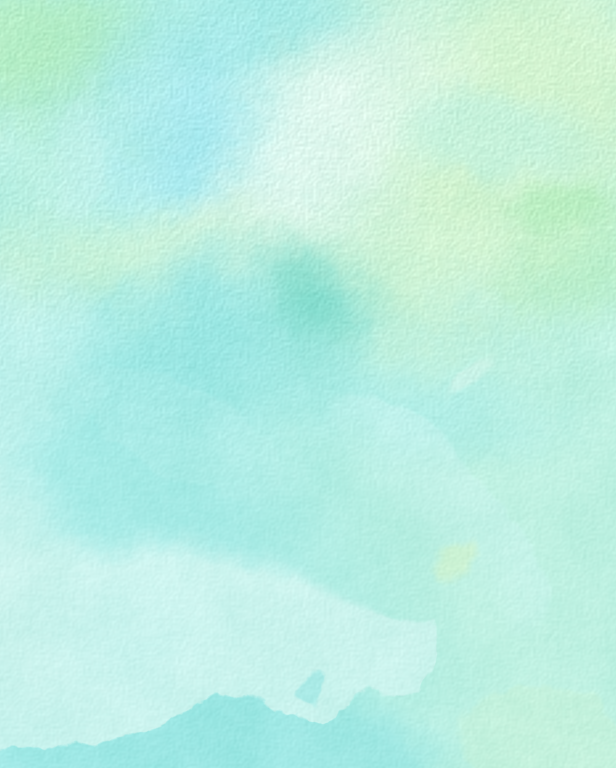
Give the GLSL for this background, as a Shadertoy shader.

```glsl
// Pastel watercolour on textured paper: soft aqua, mint and lime washes.
// Each wash is a tilted ellipse in a noise-warped space, painted in order;
// a few crisp-edged stains follow, then lit paper grain covers the sheet.

#define BLEED 0.13        // large wandering of the wash outlines
#define FRAY 0.022        // small roughness of the wash outlines
#define GRANULATION 0.9   // pigment clumping inside soft edges
#define MOTTLE 0.05       // uneven pigment brightness
#define GRAIN_SCALE 290.0 // paper bumps per canvas height
#define GRAIN_DEPTH 0.075 // strength of the lit paper bumps
#define WEAVE_DEPTH 0.014 // strength of the faint threads
#define RIM_LIGHT 0.012   // bright line on crisp outlines

const vec3 AQUA = vec3(0.65, 0.92, 0.902);
const vec3 SEA = vec3(0.595, 0.9, 0.89);
const vec3 TEAL = vec3(0.48, 0.85, 0.79);
const vec3 SKY = vec3(0.66, 0.915, 0.95);
const vec3 MINT = vec3(0.745, 0.944, 0.885);
const vec3 MIST = vec3(0.79, 0.955, 0.935);
const vec3 MILK = vec3(0.88, 0.97, 0.935);
const vec3 LIME = vec3(0.83, 0.955, 0.81);
const vec3 LEAF = vec3(0.695, 0.925, 0.735);

float clumps; // pigment clumping at the current point, about -0.5 to 0.5

float hash(vec2 p) {
    vec3 q = fract(p.xyx * 0.1031);
    q += dot(q, q.yzx + 33.33);
    return fract((q.x + q.y) * q.z);
}

float noise(vec2 p) {
    vec2 i = floor(p), f = fract(p), e = vec2(0, 1);
    f = f * f * (3.0 - 2.0 * f);
    return mix(mix(hash(i), hash(i + e.yx), f.x),
               mix(hash(i + e), hash(i + e.yy), f.x), f.y);
}

float fbm(vec2 p) {
    float sum = 0.0, amp = 0.5;
    for (int i = 0; i < 5; i++) {
        sum += amp * noise(p);
        p = mat2(1.6, 1.2, -1.2, 1.6) * p + 17.3;
        amp *= 0.5;
    }
    return sum;
}

vec2 fbm2(vec2 p) { return vec2(fbm(p), fbm(p + 41.7)) - 0.5; }

// Blends one elliptical wash; softness runs from 0 (crisp) to 1 (diffuse).
void wash(inout vec3 col, vec2 p, vec2 centre, vec2 radii, float tilt,
          float softness, vec3 tint, float opacity) {
    p -= centre;
    float c = cos(tilt), s = sin(tilt);
    float d = length(vec2(c * p.x + s * p.y, c * p.y - s * p.x) / radii);
    float rim = exp(-pow((d - 0.99) / 0.02, 2.0)) * max(0.0, 1.0 - 5.0 * softness);
    d += GRANULATION * softness * clumps;
    float cover = 1.0 - smoothstep(1.0 - softness, 1.0 + softness, d);
    col = mix(col, tint, cover * opacity) + RIM_LIGHT * rim * opacity;
}

// Signed field of the pale pool at the foot of the sheet, negative inside.
float poolField(vec2 p) {
    float top = 0.285 - 0.10 * smoothstep(0.22, 0.57, p.x);
    float bottom = 0.02 + 0.075 * smoothstep(0.09, 0.30, p.x)
                 - 0.028 * exp(-pow((p.x - 0.42) / 0.06, 2.0));
    float cap = p.x - 0.575 + 8.0 * pow(p.y - 0.155, 2.0);
    return max(max((p.y - top) * 0.6, bottom - p.y), cap);
}

float paper(vec2 p) {
    return 0.7 * noise(p * GRAIN_SCALE) + 0.3 * noise(p * GRAIN_SCALE * 0.57 + 9.0);
}

void mainImage(out vec4 fragColor, in vec2 fragCoord) {
    vec2 uv = fragCoord / iResolution.y;
    vec2 fray = FRAY * fbm2(uv * 34.0);
    vec2 p = uv + BLEED * fbm2(uv * 5.0) + fray;
    vec2 q = uv + 0.35 * BLEED * fbm2(uv * 8.0 + 5.0) + fray;
    clumps = 0.6 * fbm(uv * 10.0 + 2.0) + 0.4 * fbm(uv * 65.0) - 0.5;

    // Ground: aqua on the left, mint on the right
    vec3 col = mix(AQUA, MINT, smoothstep(0.24, 0.66, p.x + 0.12 * (p.y - 0.4)));

    // Diffuse washes of the upper half
    wash(col, p, vec2(0.08, 0.80), vec2(0.17, 0.20), 0.0, 0.9, MINT, 0.9);
    wash(col, p, vec2(0.02, 0.94), vec2(0.17, 0.08), 0.3, 0.7, LEAF, 0.75);
    wash(col, p, vec2(0.68, 0.88), vec2(0.23, 0.20), 0.2, 0.8, LIME, 0.9);
    wash(col, p, vec2(0.53, 0.70), vec2(0.18, 0.12), 0.4, 0.9, LIME, 0.6);
    wash(col, p, vec2(0.25, 0.83), vec2(0.11, 0.14), -0.5, 0.9, SKY, 0.85);
    wash(col, p, vec2(0.37, 0.98), vec2(0.06, 0.04), 0.0, 0.9, SEA, 0.7);
    wash(col, p, vec2(0.43, 0.84), vec2(0.10, 0.14), -0.5, 0.9, MILK, 0.9);
    wash(col, p, vec2(0.32, 0.71), vec2(0.14, 0.05), 0.5, 0.9, MILK, 0.65);
    wash(col, p, vec2(0.15, 0.66), vec2(0.19, 0.05), 0.1, 0.9, LIME, 0.55);
    wash(col, p, vec2(0.78, 0.66), vec2(0.10, 0.08), 0.0, 0.8, LEAF, 0.5);

    // Diffuse washes of the middle and left
    wash(col, p, vec2(0.26, 0.55), vec2(0.16, 0.08), 0.2, 0.9, SEA, 0.75);
    wash(col, p, vec2(0.40, 0.61), vec2(0.055, 0.06), 0.3, 0.95, TEAL, 0.8);
    wash(col, p, vec2(0.52, 0.48), vec2(0.20, 0.045), -0.2, 0.8, AQUA, 0.6);
    wash(col, p, vec2(0.02, 0.53), vec2(0.10, 0.11), 0.0, 0.5, MIST, 0.6);
    wash(col, p, vec2(0.00, 0.31), vec2(0.08, 0.13), 0.2, 0.8, MIST, 0.95);

    // Crisp translucent stains; the long tongue fades on its lower left side
    float tongue = smoothstep(-0.06, 0.05, dot(q - vec2(0.56, 0.33), vec2(0.73, 0.68)));
    wash(col, q, vec2(0.56, 0.33), vec2(0.20, 0.08), -0.82, 0.05, MIST, 0.45 * tongue);
    wash(col, q, vec2(0.64, 0.82), vec2(0.12, 0.055), -0.1, 0.45, MINT, 0.6);
    wash(col, q, vec2(0.10, 0.79), vec2(0.03, 0.09), -0.15, 0.2, MIST, 0.35);
    wash(col, q, vec2(0.73, 0.73), vec2(0.06, 0.03), 0.1, 0.5, LEAF, 0.7);
    wash(col, q, vec2(0.24, 0.43), vec2(0.16, 0.06), -0.5, 0.08, MIST, 0.15);
    wash(col, q, vec2(0.595, 0.265), vec2(0.025), 0.0, 0.4, LIME, 0.7);
    wash(col, q, vec2(0.61, 0.505), vec2(0.035, 0.012), 0.6, 0.4, MILK, 0.4);
    wash(col, q, vec2(0.70, 0.03), vec2(0.10, 0.075), 0.1, 0.06, LIME, 0.25);

    // Darker foot, pale pool above it and a small gap in the pool
    wash(col, q, vec2(0.27, 0.00), vec2(0.29, 0.11), 0.0, 0.18, SEA, 0.7);
    float blur = 0.002 + 0.016 * smoothstep(0.17, 0.28, q.y);
    float pool = 1.0 - smoothstep(-blur, blur, poolField(q) + blur * clumps);
    col = mix(col, mix(MIST, MILK, 0.3 * fbm(uv * 6.0)), 0.9 * pool);
    wash(col, q, vec2(0.413, 0.10), vec2(0.016, 0.014), 0.3, 0.2, SEA, 0.6);

    // Mottled pigment, then relief and threads of the paper
    col += MOTTLE * (fbm(uv * 16.0 + 8.0) - 0.5) * vec3(1.5, 0.6, 0.8);
    float relief = paper(uv + vec2(-0.002, 0.002)) - paper(uv);
    float threads = noise(uv * vec2(80, 300)) + noise(uv * vec2(300, 80)) - 1.0;
    col += GRAIN_DEPTH * mix(0.45, 1.0, smoothstep(0.3, 0.75, uv.y)) * relief;
    col += WEAVE_DEPTH * threads * vec3(1.3, 0.7, 0.8);
    fragColor = vec4(clamp(col, 0.0, 1.0), 1.0);
}
```
